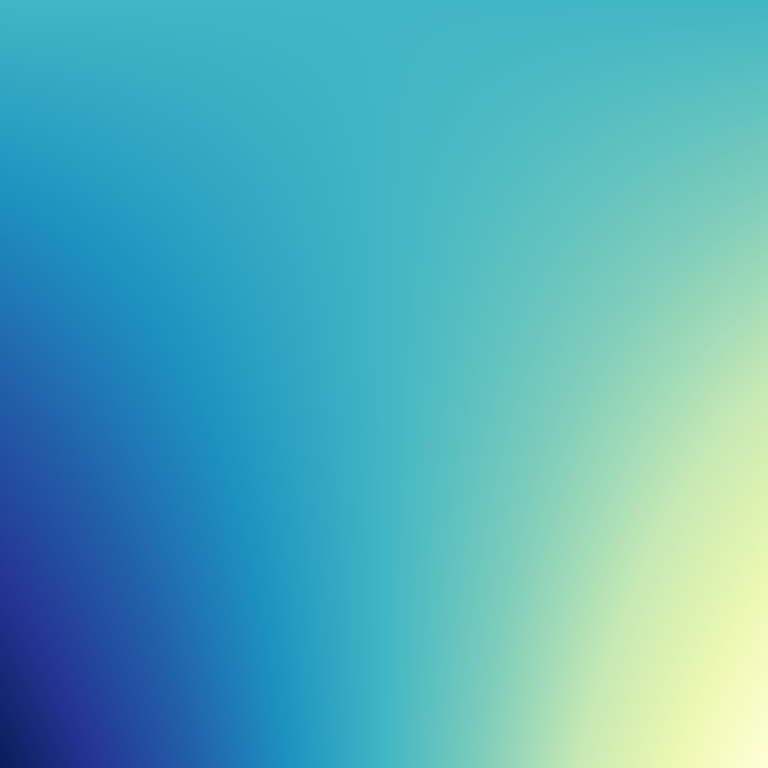
Write a three.js fragment shader that draws this background.

```glsl
// Smooth saddle gradient: navy and pale yellow corners fading up into teal.
varying vec2 vUv;

// Blends towards the next colour over one eighth of the ramp.
vec3 addStop(vec3 ramp, vec3 next, float position, float segment) {
  return mix(ramp, next, clamp(position * 8.0 - segment, 0.0, 1.0));
}

// Nine evenly spaced colours from navy through teal to cream.
vec3 seaRamp(float position) {
  vec3 ramp = vec3(0.031, 0.114, 0.345);                              // navy
  ramp = addStop(ramp, vec3(0.145, 0.204, 0.580), position, 0.0);     // indigo
  ramp = addStop(ramp, vec3(0.133, 0.369, 0.659), position, 1.0);     // blue
  ramp = addStop(ramp, vec3(0.114, 0.569, 0.753), position, 2.0);     // azure
  ramp = addStop(ramp, vec3(0.255, 0.714, 0.769), position, 3.0);     // teal
  ramp = addStop(ramp, vec3(0.498, 0.804, 0.733), position, 4.0);     // sea green
  ramp = addStop(ramp, vec3(0.780, 0.914, 0.706), position, 5.0);     // pale green
  ramp = addStop(ramp, vec3(0.929, 0.973, 0.694), position, 6.0);     // pale yellow
  return addStop(ramp, vec3(1.0, 1.0, 0.851), position, 7.0);         // cream
}

void main() {
  // The left-to-right slope is full at the bottom and flat at the top.
  float slope = 1.0 - vUv.y;
  float position = 0.5 + (vUv.x - 0.5) * slope;
  gl_FragColor = vec4(seaRamp(position), 1.0);
}
```
